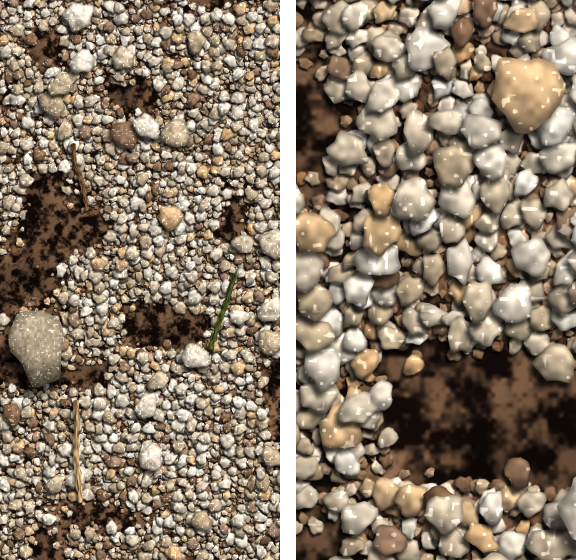
Left: the whole. Right: its middle third, enlarged.
A WebGL 2 fragment shader for this texture:

```glsl
#version 300 es
precision highp float;
uniform vec2 u_resolution;
out vec4 fragColor;

const vec3 LIGHT = vec3(0.36, 0.60, 0.71);

vec3 hash3(vec2 cell) {
  uvec3 v = uvec3(ivec3(ivec2(floor(cell)), 7));
  v = v * 1664525u + 1013904223u;
  v.x += v.y * v.z; v.y += v.z * v.x; v.z += v.x * v.y;
  v ^= v >> 16u;
  v.x += v.y * v.z; v.y += v.z * v.x; v.z += v.x * v.y;
  return vec3(v >> 8u) * exp2(-24.0);
}

float noise(vec2 p) {
  vec2 i = floor(p), f = fract(p);
  f = f * f * (3.0 - 2.0 * f);
  return mix(mix(hash3(i).x, hash3(i + vec2(1, 0)).x, f.x),
             mix(hash3(i + vec2(0, 1)).x, hash3(i + vec2(1, 1)).x, f.x), f.y);
}

float fbm(vec2 p) {
  return 0.5 * noise(p) + 0.3 * noise(p * 2.1 + 17.0) + 0.2 * noise(p * 4.3 + 41.0);
}

// Rounded, lopsided polygon: 1.0 on the rim
float outline(vec2 q, vec3 r) {
  float turn = 6.283 * r.x;
  q = mat2(cos(turn), sin(turn), -sin(turn), cos(turn)) * q;
  q.x *= 1.0 + 0.55 * r.y;
  float a = atan(q.y, q.x);
  float sector = 6.2832 / (5.0 + floor(3.0 * r.z));
  float facet = cos(mod(a + 3.1416, sector) - 0.5 * sector);
  float wobble = 0.09 * sin(3.0 * a + 20.0 * r.z) + 0.05 * sin(5.0 * a + 40.0 * r.x);
  return length(q) * mix(1.0, facet, 0.7) * (1.0 + wobble);
}

// One stone with its cast shadow
void grain(inout vec3 col, vec2 p, vec2 center, float radius, vec2 id, vec3 tint) {
  vec2 q = (p - center) / radius;
  if (dot(q, q) > 4.0) return;
  vec3 shape = hash3(id + 57.0), kind = hash3(id + 211.0);
  col *= 1.0 - 0.7 * smoothstep(1.2, 0.75, outline(q + LIGHT.xy * 0.5, shape));
  float d = outline(q, shape);
  float aa = 1.0 / (u_resolution.x * radius);
  if (d > 1.0 + aa) return;

  // Sandy, pale, amber and soiled stones
  vec3 albedo = mix(vec3(0.76, 0.67, 0.54), vec3(0.97, 0.93, 0.87), kind.x);
  albedo = mix(albedo, vec3(0.88, 0.69, 0.47), 0.7 * step(0.90, kind.y));
  albedo *= mix(vec3(1.0), vec3(0.68, 0.58, 0.52), step(kind.y, 0.10));

  // Domed surface with pits, cloudiness and glints
  float pits = noise(p * 110.0 + kind.xy * 50.0);
  float cloud = noise(q * 2.2 + kind.yz * 90.0);
  vec2 tilt = q * 0.75 + (vec2(pits, cloud) - 0.5) * 0.5;
  vec3 n = normalize(vec3(tilt, sqrt(max(1.0 - 0.7 * d * d, 0.0)) + 0.1));
  float shade = 0.48 + 0.62 * max(dot(n, LIGHT), 0.0);
  shade *= (0.84 + 0.22 * pits + 0.16 * cloud) * (1.0 - 0.25 * smoothstep(0.75, 1.0, d));
  float glint = smoothstep(0.74, 0.92, noise(p * 150.0 + kind.z * 70.0));
  vec3 stone = albedo * tint * shade + 0.28 * glint * tint * tint;
  col = mix(col, stone, smoothstep(1.0 + aa, 1.0 - aa, d));
}

void scatter(inout vec3 col, vec2 p, float cells, float coverage, vec3 tint) {
  vec2 home = floor(p * cells);
  for (int y = -1; y <= 1; y++)
    for (int x = -1; x <= 1; x++) {
      vec2 cell = home + vec2(x, y), id = cell + cells * 31.0;
      vec3 r = hash3(id);
      vec2 center = (cell + 0.2 + 0.6 * r.xy) / cells;
      float bed = smoothstep(0.12, 0.48, noise(center * 6.0 + 3.0));
      if (r.z < coverage * bed)
        grain(col, p, center, (0.40 + 0.24 * hash3(id + 99.0).y) / cells, id, tint);
    }
}

// Fibrous strip lying on the ground
void twig(inout vec3 col, vec2 p, vec2 a, vec2 b, float width, vec3 tint) {
  vec2 axis = b - a;
  p += 0.014 * (vec2(noise(p * 14.0), noise(p * 14.0 + 8.0)) - 0.5);
  float along = clamp(dot(p - a, axis) / dot(axis, axis), 0.0, 1.0);
  vec2 off = p - a - axis * along;
  float d = length(off) - width * (0.6 + 0.6 * noise(vec2(along * 14.0, 3.0)));
  float shadow = length(off + LIGHT.xy * width * 1.4) - width;
  col *= 1.0 - 0.65 * smoothstep(width * 0.6, -width * 0.4, shadow);
  float fibre = noise(vec2(along * 16.0, off.x / width * 3.0));
  float aa = 0.8 / u_resolution.x;
  col = mix(col, tint * (0.45 + 0.8 * fibre + 0.2 * off.x / width), smoothstep(aa, -aa, d));
}

void main() {
  vec2 p = gl_FragCoord.xy / u_resolution.x;

  // Damp crumbly soil
  float crumb = fbm(p * 38.0);
  vec3 col = mix(vec3(0.07, 0.04, 0.03), vec3(0.50, 0.37, 0.27), smoothstep(0.32, 0.72, crumb));
  col *= 0.65 + 0.6 * noise(p * 9.0 + 20.0);

  // Grains from fine to coarse
  scatter(col, p, 72.0, 0.55, vec3(0.74, 0.64, 0.56));
  scatter(col, p, 46.0, 0.80, vec3(0.96, 0.93, 0.90));
  scatter(col, p, 33.0, 0.78, vec3(1.0));
  scatter(col, p, 24.0, 0.60, vec3(1.02));
  scatter(col, p, 12.0, 0.13, vec3(1.03, 1.02, 1.0));

  // Plant scraps and the large quartz pebble
  twig(col, p, vec2(0.268, 0.555), vec2(0.281, 0.216), 0.012, vec3(0.76, 0.62, 0.44));
  twig(col, p, vec2(0.260, 1.480), vec2(0.307, 1.258), 0.009, vec3(0.48, 0.34, 0.22));
  twig(col, p, vec2(0.840, 1.010), vec2(0.755, 0.763), 0.011, vec3(0.30, 0.33, 0.15));
  grain(col, p, vec2(0.135, 0.765), 0.135, vec2(5.0, 12.0), vec3(0.92, 0.94, 0.96));

  fragColor = vec4(clamp(col, 0.0, 1.0), 1.0);
}
```
